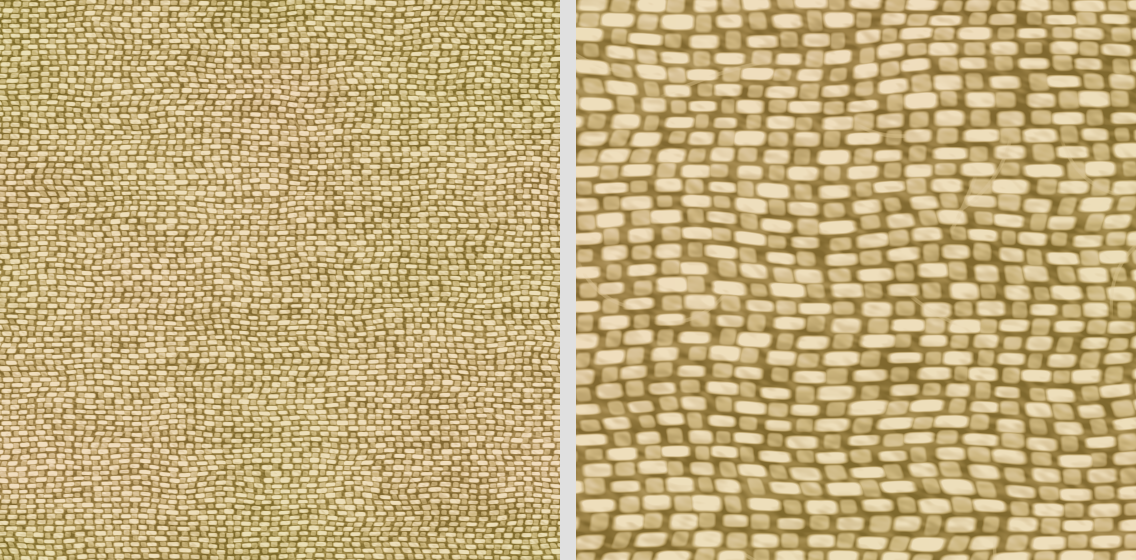
Left: the whole. Right: its middle third, enlarged.
A Shadertoy shader for this texture:

```glsl
// Coarse plain-woven straw coloured cloth with uneven yarn and loose fibres.

const vec2 THREADS = vec2(60.0, 100.0);    // warp columns, weft rows (even, so it tiles)
const vec2 WEFT_HALF = vec2(0.62, 0.46);   // half size of a raised weft knot, in cells
const vec2 WARP_HALF = vec2(0.37, 0.52);   // half size of a warp crossing, in cells
const vec2 JITTER = vec2(0.22, 0.14);      // random shift of each knot, in cells
const vec2 BEND = vec2(0.9, 0.75);         // slow waviness of the yarns, in cells
const float SIZE_VARIATION = 0.30;
const float GAP_TONE = 0.10;
const float WEFT_TONE = 0.98;
const float WARP_TONE = 0.62;
const float TOP_LIGHT = 0.14;
const float GRAIN = 0.30;
const float YARN_STREAK = 0.16;
const float CLOUDING = 0.10;
const float FIBRE_CELLS = 18.0;
const float FIBRE_CHANCE = 0.45;
const float FIBRE_WIDTH = 0.0008;
const float FIBRE_OPACITY = 0.35;
const vec3 TINT = vec3(0.018, -0.004, 0.022); // drift between rosy and yellow straw

const vec3 RAMP[6] = vec3[6](
    vec3(0.50, 0.41, 0.18), vec3(0.63, 0.53, 0.29), vec3(0.71, 0.62, 0.40),
    vec3(0.80, 0.71, 0.49), vec3(0.85, 0.77, 0.60), vec3(0.93, 0.87, 0.73));

vec2 hash2(vec2 p) {
    vec3 q = fract(p.xyx * vec3(0.1031, 0.1030, 0.0973));
    q += dot(q, q.yzx + 33.33);
    return fract((q.xx + q.yz) * q.zy);
}

// Value noise that repeats after a whole number of cells.
float noise(vec2 p, vec2 period) {
    vec2 i = floor(p), f = fract(p);
    f = f * f * (3.0 - 2.0 * f);
    float a = hash2(mod(i, period)).x;
    float b = hash2(mod(i + vec2(1, 0), period)).x;
    float c = hash2(mod(i + vec2(0, 1), period)).x;
    float d = hash2(mod(i + vec2(1, 1), period)).x;
    return mix(mix(a, b, f.x), mix(c, d, f.x), f.y);
}

// Signed noise at a given frequency over the canvas.
float wave(vec2 uv, vec2 freq) {
    return noise(uv * freq, freq) - 0.5;
}

// Rounded box dome: 1 at the centre, 0 on the rim.
float dome(vec2 p, vec2 halfSize) {
    vec2 q = p / halfSize;
    q *= q;
    return 1.0 - length(q);
}

vec3 strawColour(float tone) {
    float t = clamp(tone, 0.0, 1.0) * 5.0;
    int i = min(int(t), 4);
    return mix(RAMP[i], RAMP[i + 1], t - float(i));
}

// Brightness of the weave: the highest knot wins.
float weaveTone(vec2 uv) {
    vec2 bend = vec2(wave(uv, vec2(11, 25)), wave(uv + 0.37, vec2(13, 20)));
    vec2 p = uv * THREADS + BEND * bend;
    vec2 cell = floor(p);
    float tone = GAP_TONE;
    for (int y = -1; y <= 1; y++)
    for (int x = -1; x <= 1; x++) {
        vec2 id = cell + vec2(x, y);
        vec2 key = mod(id, THREADS);
        vec2 shift = hash2(key + 7.0) - 0.5;
        vec2 rnd = hash2(key + 131.0) - 0.5;
        bool weftOver = mod(key.x + key.y, 2.0) < 0.5;
        vec2 size = (weftOver ? WEFT_HALF : WARP_HALF) * (1.0 + SIZE_VARIATION * rnd);
        vec2 local = p - id - 0.5 - JITTER * shift;
        float top = (weftOver ? WEFT_TONE : WARP_TONE) + 0.18 * rnd.x + TOP_LIGHT * local.y;
        tone = max(tone, mix(GAP_TONE, top, smoothstep(0.0, 0.6, dome(local, size))));
    }
    // Twisted strands, uneven yarns and broad clouding.
    vec2 twist = vec2(uv.x * 190.0 + uv.y * 190.0, uv.y * 310.0);
    tone += GRAIN * (noise(twist, vec2(190, 310)) - 0.5);
    tone += YARN_STREAK * wave(uv, vec2(9, 100));
    return tone + CLOUDING * wave(uv, vec2(5, 7));
}

// Coverage of loose, slightly curled fibres lying on the cloth.
float looseFibres(vec2 uv, float pixel) {
    vec2 p = uv * FIBRE_CELLS, cell = floor(p);
    float edge = pixel * FIBRE_CELLS, width = FIBRE_WIDTH * FIBRE_CELLS, cover = 0.0;
    for (int y = -1; y <= 1; y++)
    for (int x = -1; x <= 1; x++) {
        vec2 id = cell + vec2(x, y), key = mod(id, FIBRE_CELLS);
        vec2 rnd = hash2(key + 53.0), shape = hash2(key + 211.0);
        vec2 d = p - id - hash2(key + 17.0);
        float angle = (rnd.y - 0.5) * 2.4, c = cos(angle), s = sin(angle);
        d = vec2(c * d.x + s * d.y, c * d.y - s * d.x);
        float halfLength = 0.3 + 0.5 * shape.x;
        float off = abs(d.y - (shape.y - 0.5) * 1.4 * d.x * d.x);
        float line = 1.0 - smoothstep(width, width + edge, off);
        line *= 1.0 - smoothstep(0.7, 1.0, abs(d.x) / halfLength);
        cover = max(cover, line * step(rnd.x, FIBRE_CHANCE));
    }
    return cover;
}

void mainImage(out vec4 fragColor, in vec2 fragCoord) {
    float pixel = 1.0 / iResolution.y;
    vec3 colour = vec3(0.0);
    for (int i = 0; i < 4; i++) { // four samples smooth the edges
        vec2 uv = (fragCoord + vec2(i & 1, i >> 1) * 0.5 - 0.25) * pixel;
        float tone = mix(weaveTone(uv), 0.85, FIBRE_OPACITY * looseFibres(uv, pixel));
        colour += 0.25 * (strawColour(tone) + 2.0 * TINT * wave(uv, vec2(4, 6)));
    }
    fragColor = vec4(colour, 1.0);
}
```
